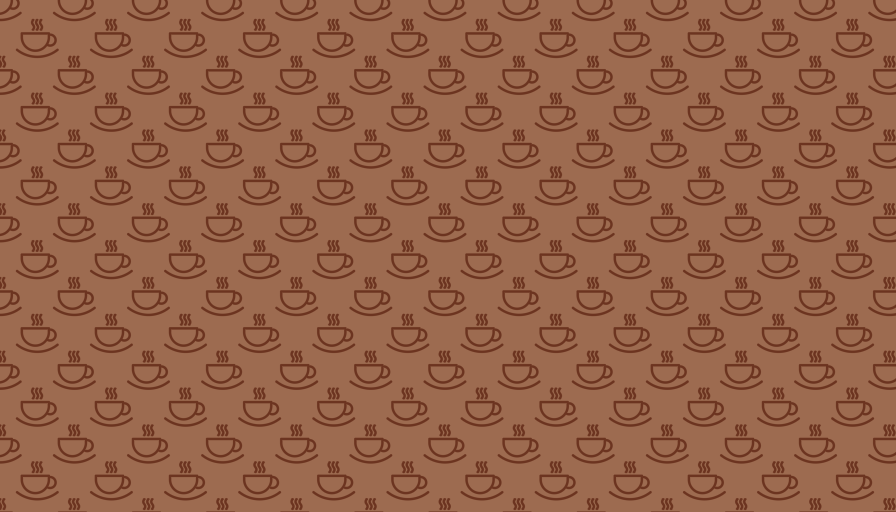
Write a Shadertoy shader that draws this pattern.

```glsl
// Staggered rows of outlined steaming coffee cups on a flat brown ground.
// One cup is a union of stroked distance fields (bowl, handle, saucer, steam),
// repeated on two interleaved rectangular lattices offset by half a cell.

const float CANVAS_WIDTH = 1152.0;           // design units across the canvas
const vec2  PITCH        = vec2(95.3, 94.8); // spacing of each lattice
const vec2  ORIGIN       = vec2(476.0, 367.5);
const float HALF_STROKE  = 1.6;

const vec3 GROUND = vec3(0.614, 0.421, 0.315);
const vec3 INK    = vec3(0.425, 0.205, 0.125);

const vec2  BOWL_CENTER   = vec2(-1.7, 6.0);
const float BOWL_RADIUS   = 17.4;
const float RIM_HEIGHT    = 4.8;             // above the bowl center
const vec2  HANDLE_CENTER = vec2(17.3, 2.2);
const float HANDLE_RADIUS = 7.0;
const vec2  SAUCER_CENTER = vec2(0.8, 22.7);
const float SAUCER_RADIUS = 42.0;
const float SAUCER_ANGLE  = 0.667;           // half the arc, in radians
const vec2  STEAM_BASE    = vec2(0.5, 15.8);
const float STEAM_HEIGHT  = 12.2;
const float STEAM_GAP     = 5.1;
const float STEAM_SWAY    = 1.2;
const float TAU           = 6.2831853;

// Filled U shape with a flat top
float bowlDistance(vec2 p) {
    p -= BOWL_CENTER;
    vec2 d = vec2(length(vec2(p.x, min(p.y, 0.0))) - BOWL_RADIUS,
                  p.y - RIM_HEIGHT);
    return length(max(d, 0.0)) + min(max(d.x, d.y), 0.0);
}

// Round-ended arc that opens upward
float saucerDistance(vec2 p) {
    p -= SAUCER_CENTER;
    p.x = abs(p.x);
    vec2 tip = SAUCER_RADIUS * vec2(sin(SAUCER_ANGLE), -cos(SAUCER_ANGLE));
    bool withinArc = atan(p.x, -p.y) < SAUCER_ANGLE;
    return withinArc ? abs(length(p) - SAUCER_RADIUS) : length(p - tip);
}

// Three parallel wavy strokes, divided by slope to keep an even width
float steamDistance(vec2 p) {
    p -= STEAM_BASE;
    float y = clamp(p.y, 0.0, STEAM_HEIGHT);
    float k = TAU / STEAM_HEIGHT;
    float x = p.x - STEAM_SWAY * sin(k * y);
    x -= STEAM_GAP * clamp(round(x / STEAM_GAP), -1.0, 1.0);
    float slope = STEAM_SWAY * k * cos(k * y);
    return length(vec2(x / sqrt(1.0 + slope * slope), p.y - y));
}

float cupDistance(vec2 p) {
    float bowl = bowlDistance(p);
    float handle = abs(length(p - HANDLE_CENTER) - HANDLE_RADIUS);
    handle = max(handle, -bowl); // keep only the part outside the bowl
    float line = min(abs(bowl), handle);
    line = min(line, min(saucerDistance(p), steamDistance(p)));
    return line - HALF_STROKE;
}

// Position relative to the nearest lattice point
vec2 repeatCell(vec2 p) {
    return p - PITCH * round(p / PITCH);
}

void mainImage(out vec4 fragColor, in vec2 fragCoord) {
    float unitsPerPixel = CANVAS_WIDTH / iResolution.x;
    vec2 p = fragCoord * unitsPerPixel - ORIGIN;

    float d = min(cupDistance(repeatCell(p)),
                  cupDistance(repeatCell(p + 0.5 * PITCH)));

    float edge = 0.7 * unitsPerPixel;
    float ink = 1.0 - smoothstep(-edge, edge, d);
    fragColor = vec4(mix(GROUND, INK, ink), 1.0);
}
```
